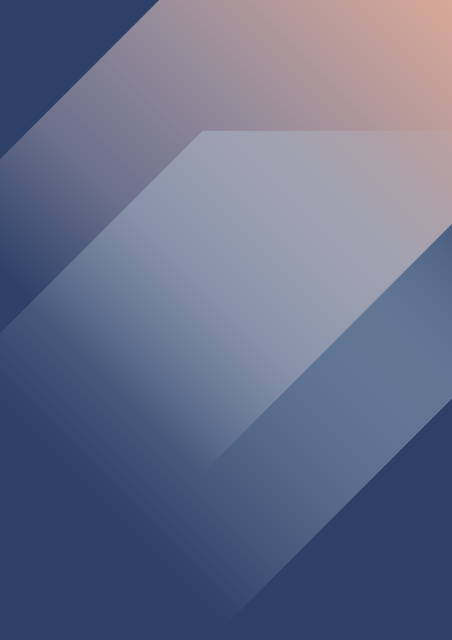
A Shadertoy shader for this background:

```glsl
// Two translucent diagonal bands over flat navy.
// Each band is a pair of 45-degree edges, shaded by a gradient along its length:
// a dusk ramp from navy to peach, and a pale sheet that swells and fades.

// Soft mask for lo < v < hi
float band(float v, float lo, float hi, float blur) {
    return smoothstep(lo - blur, lo + blur, v) * (1.0 - smoothstep(hi - blur, hi + blur, v));
}

// Navy through slate and mauve to peach
vec3 duskRamp(float t, vec3 navy) {
    vec3 slate = vec3(0.42, 0.44, 0.55);
    vec3 mauve = vec3(0.61, 0.56, 0.61);
    vec3 peach = vec3(0.85, 0.66, 0.60);
    vec3 col = mix(navy, slate, clamp((t + 0.43) / 0.30, 0.0, 1.0));
    col = mix(col, mauve, clamp((t + 0.13) / 0.377, 0.0, 1.0));
    return mix(col, peach, clamp((t - 0.247) / 0.459, 0.0, 1.0));
}

// Opacity of the pale sheet: quick rise, broad crest, gentle fall
float sheetOpacity(float t) {
    float rise = sin(1.5708 * clamp((t + 0.638) / 0.69, 0.0, 1.0));
    return 0.385 * rise * (1.0 - smoothstep(0.078, 0.677, t));
}

void mainImage(out vec4 fragColor, in vec2 fragCoord) {
    vec2 p = fragCoord / iResolution.y;
    float blur = 0.8 / iResolution.y;

    // Diagonal axes, measured from the upper left corner
    float depth = 1.0 - p.y;
    float across = p.x + depth;
    float along = p.x - depth;

    // Dusk band over the navy ground
    vec3 navy = vec3(0.173, 0.251, 0.408);
    vec3 col = mix(navy, duskRamp(along, navy), band(across, 0.2487, 1.056, blur));

    // Pale sheet with a level top edge
    float sheet = band(across, 0.521, 1.329, blur)
                * smoothstep(0.2044 - blur, 0.2044 + blur, depth);
    col = mix(col, vec3(0.72, 0.80, 0.86), sheet * sheetOpacity(along));

    fragColor = vec4(col, 1.0);
}
```
